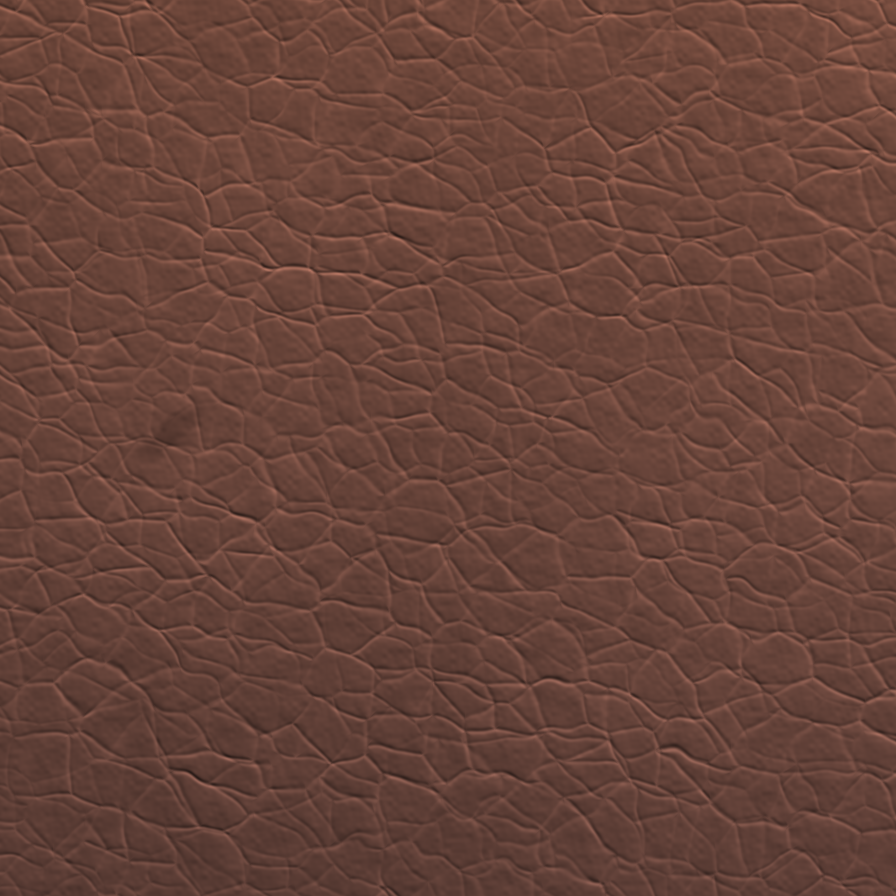
Reproduce this texture procedurally as a WebGL 2 fragment shader.

```glsl
#version 300 es
precision highp float;

#define COARSE_CELLS 17.0
#define FINE_CELLS 21.0
#define CREASE_WIDTH 0.0029
#define PILLOW_WIDTH 0.010
#define PILLOW_DEPTH 0.6
#define GRAIN_SCALE 170.0
#define GRAIN_DEPTH 0.55
#define RELIEF 0.30
#define CREASE_GLOW 0.055
#define LIGHT_DIR vec2(0.36, 0.93)
#define LEATHER vec3(0.408, 0.268, 0.227)

uniform vec2 u_resolution;
out vec4 fragColor;

vec2 hash2(vec2 p) {
    vec3 q = fract(p.xyx * vec3(0.1031, 0.1030, 0.0973));
    q += dot(q, q.yzx + 33.33);
    return fract((q.xx + q.yz) * q.zy);
}

float noise(vec2 p) {
    vec2 i = floor(p), f = fract(p);
    f = f * f * (3.0 - 2.0 * f);
    float low = mix(hash2(i).x, hash2(i + vec2(1, 0)).x, f.x);
    float high = mix(hash2(i + vec2(0, 1)).x, hash2(i + vec2(1, 1)).x, f.x);
    return mix(low, high, f.y);
}

vec2 noise2(vec2 p) {
    return vec2(noise(p), noise(p + 57.3)) - 0.5;
}

// Distance to the nearest border of a jittered cell pattern
float cellBorder(vec2 p) {
    vec2 base = floor(p), f = fract(p);
    vec2 nearestCell = vec2(0), nearest = vec2(0);
    float best = 8.0;
    for (int y = -1; y <= 1; y++)
    for (int x = -1; x <= 1; x++) {
        vec2 cell = vec2(x, y);
        vec2 r = cell + 0.05 + 0.9 * hash2(base + cell) - f;
        float d = dot(r, r);
        if (d < best) { best = d; nearest = r; nearestCell = cell; }
    }
    float border = 8.0;
    for (int y = -2; y <= 2; y++)
    for (int x = -2; x <= 2; x++) {
        vec2 cell = nearestCell + vec2(x, y);
        vec2 r = cell + 0.05 + 0.9 * hash2(base + cell) - f;
        vec2 gap = r - nearest;
        if (dot(gap, gap) > 1e-5)
            border = min(border, dot(0.5 * (nearest + r), normalize(gap)));
    }
    return border;
}

// Narrow fold with a rounded shoulder
float crease(float d) {
    float fold = d / CREASE_WIDTH;
    return exp(-fold * fold) + PILLOW_DEPTH * exp(-d / PILLOW_WIDTH);
}

// Combined depth of two crossing crease networks
float creaseDepth(vec2 p) {
    vec2 q = p + 0.030 * noise2(p * 6.0) + 0.010 * noise2(p * 42.0);
    q = vec2(0.88 * q.x, 1.12 * (q.y + 0.16 * q.x));
    float coarse = cellBorder(q * COARSE_CELLS + 3.7) / COARSE_CELLS;
    float fine = cellBorder(q * FINE_CELLS + 41.2) / FINE_CELLS;
    float coarseDepth = mix(0.45, 1.3, noise(p * 13.0 + 8.0));
    float fineDepth = mix(0.1, 1.0, noise(p * 18.0 + 23.0));
    return coarseDepth * crease(coarse) + fineDepth * crease(fine);
}

float grain(vec2 p) {
    return noise(p * GRAIN_SCALE) + 1.5 * noise(p * GRAIN_SCALE * 0.4 + 9.0);
}

void main() {
    vec2 uv = gl_FragCoord.xy / u_resolution;
    vec2 p = gl_FragCoord.xy / u_resolution.y;

    // Relief lit from above
    vec2 stepToLight = 0.0014 * LIGHT_DIR;
    float depthAhead = creaseDepth(p + stepToLight);
    float depthBehind = creaseDepth(p - stepToLight);
    float slope = depthAhead - depthBehind;
    slope += GRAIN_DEPTH * (grain(p - stepToLight) - grain(p + stepToLight));
    float shade = 1.0 + RELIEF * slope;
    shade += CREASE_GLOW * (0.5 * (depthAhead + depthBehind) - 0.65);

    // Broad light falloff and mottling
    shade *= 0.89 + 0.15 * uv.y + 0.08 * uv.x;
    shade += 0.07 * (noise(p * 4.0 + 5.0) - 0.5);
    shade += 0.07 * (noise(p * 45.0) - 0.5);

    // Soft slanted stain
    vec2 s = mat2(0.77, -0.64, 0.64, 0.77) * (p - vec2(0.19, 0.515));
    s += 0.012 * noise2(p * 50.0);
    float stain = 1.0 - smoothstep(0.5, 1.1, length(s / vec2(0.052, 0.016)));
    shade *= 1.0 - 0.15 * stain;

    vec3 warmth = mix(vec3(0.985, 1.0, 1.03), vec3(1.02, 1.0, 0.97), uv.y);
    fragColor = vec4(LEATHER * warmth * shade, 1.0);
}
```
